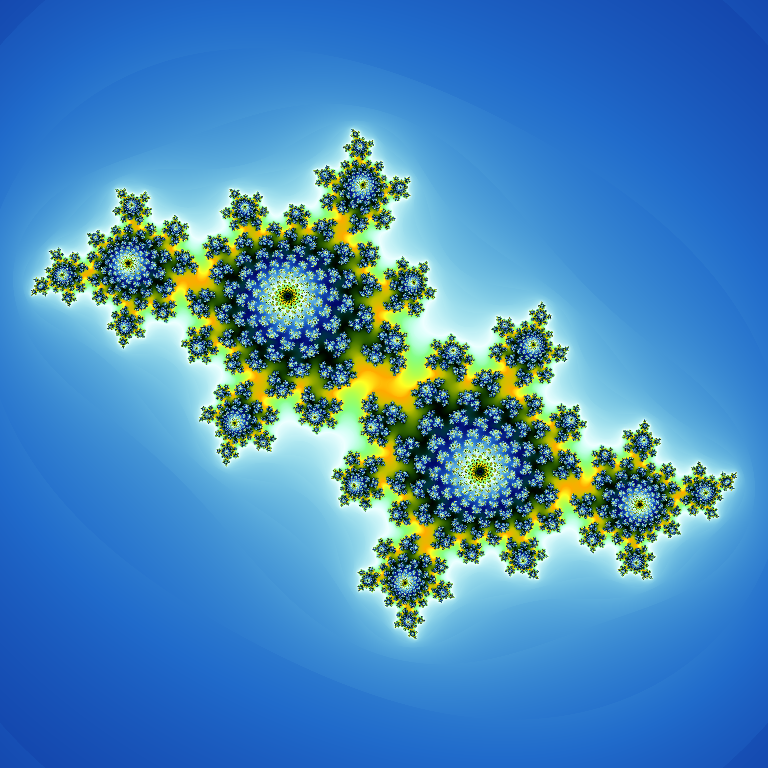
This background is drawn by a WebGL 1 fragment shader. Its source:

```glsl
precision highp float;

uniform vec2 u_resolution;

// View and iteration
const vec2 SEED = vec2(-0.4, 0.6);
const float VIEW_WIDTH = 3.0;
const int MAX_STEPS = 256;
const float ESCAPE_RADIUS = 2.0;
const float CYCLE_SCALE = 0.125;
const float SAMPLE_SPREAD = 0.2; // in pixels

// Palette as hue, saturation, value
const vec3 DEEP_BLUE = vec3(0.655, 1.0, 0.392);
const vec3 SKY_BLUE = vec3(0.5936, 0.842, 0.796);
const vec3 PALE_CYAN = vec3(0.5, 0.07, 1.0);
const vec3 AMBER = vec3(0.1111, 1.0, 1.0);
const vec3 GREEN_BLACK = vec3(0.3333, 1.0, 0.008);

// Palette positions within one cycle
const float SKY_STOP = 0.16;
const float PALE_STOP = 0.42;
const float AMBER_STOP = 0.6425;
const float BLACK_STOP = 0.8575;

float ramp(float start, float end, float t) {
  return clamp((t - start) / (end - start), 0.0, 1.0);
}

vec3 hsvToRgb(vec3 hsv) {
  vec3 wheel = abs(fract(hsv.x + vec3(0.0, 2.0, 1.0) / 3.0) * 6.0 - 3.0) - 1.0;
  return hsv.z * mix(vec3(1.0), clamp(wheel, 0.0, 1.0), hsv.y);
}

// Cyclic gradient, blended in HSV
vec3 palette(float t) {
  t = fract(t);
  vec3 hsv = mix(DEEP_BLUE, SKY_BLUE, ramp(0.0, SKY_STOP, t));
  hsv = mix(hsv, PALE_CYAN, ramp(SKY_STOP, PALE_STOP, t));
  hsv = mix(hsv, AMBER, ramp(PALE_STOP, AMBER_STOP, t));
  hsv = mix(hsv, GREEN_BLACK, ramp(AMBER_STOP, BLACK_STOP, t));
  hsv = mix(hsv, DEEP_BLUE, ramp(BLACK_STOP, 1.0, t));
  return hsvToRgb(hsv);
}

// Fractional escape count of the Julia set, negative if bounded
float escapeCount(vec2 z) {
  for (int i = 0; i < MAX_STEPS; i++) {
    float radiusSquared = dot(z, z);
    if (radiusSquared > ESCAPE_RADIUS * ESCAPE_RADIUS) {
      return float(i) + 1.0 - log2(0.5 * log2(radiusSquared));
    }
    z = vec2(z.x * z.x - z.y * z.y, 2.0 * z.x * z.y) + SEED;
  }
  return -1.0;
}

vec3 juliaColor(vec2 pixel) {
  float side = min(u_resolution.x, u_resolution.y);
  vec2 z = VIEW_WIDTH * (pixel - 0.5 * u_resolution) / side;
  float count = escapeCount(z);
  if (count < 0.0) return vec3(0.0);
  return palette(CYCLE_SCALE * sqrt(count));
}

void main() {
  // Light 2x2 supersampling keeps the fine grain crisp
  vec3 color = vec3(0.0);
  for (int y = 0; y < 2; y++) {
    for (int x = 0; x < 2; x++) {
      vec2 offset = (vec2(float(x), float(y)) - 0.5) * SAMPLE_SPREAD;
      color += juliaColor(gl_FragCoord.xy + offset);
    }
  }
  gl_FragColor = vec4(color * 0.25, 1.0);
}
```
